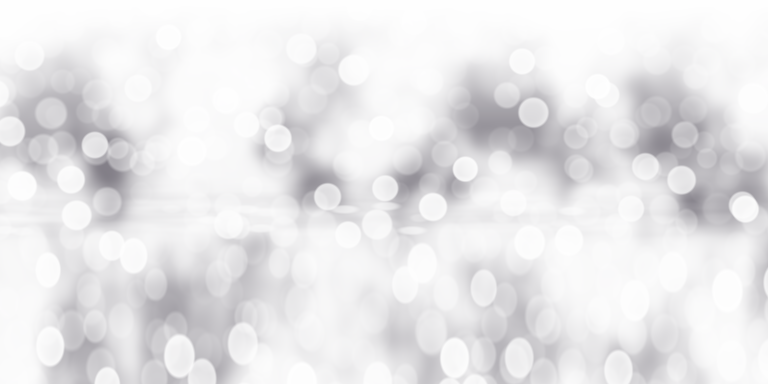
Give the GLSL for this background, as a Shadertoy shader.

```glsl
// Pale out-of-focus lights above and below a soft horizon line.
// Gradient noise gives grey shade; scattered discs, stretched into ovals
// below the horizon, each thin that shade until it reaches white.

const float HORIZON = 0.43;
const vec3 SHADE_TINT = vec3(1.0, 1.03, 0.96);

vec3 hash3(vec2 p, float seed) {
    vec3 q = fract(vec3(p.xyx + seed * 7.31) * vec3(0.1031, 0.1030, 0.0973));
    q += dot(q, q.yxz + 33.33);
    return fract((q.xxy + q.yzz) * q.zyx);
}

float gradientDot(vec2 cell, vec2 offset) {
    float angle = 6.2832 * hash3(cell, 3.0).x;
    return dot(vec2(cos(angle), sin(angle)), offset);
}

float gradientNoise(vec2 p) {
    vec2 i = floor(p), f = p - i;
    vec2 u = f * f * f * (f * (f * 6.0 - 15.0) + 10.0);
    vec2 e = vec2(1.0, 0.0);
    float low = mix(gradientDot(i, f), gradientDot(i + e, f - e), u.x);
    float high = mix(gradientDot(i + e.yx, f - e.yx), gradientDot(i + 1.0, f - 1.0), u.x);
    return mix(low, high, u.y);
}

float fbm(vec2 p) {
    float sum = 0.0, amplitude = 1.0;
    for (int octave = 0; octave < 3; octave++) {
        sum += amplitude * gradientNoise(p);
        p = p * 2.03 + 17.4;
        amplitude *= 0.45;
    }
    return sum;
}

// Filled oval with a soft edge and a slightly brighter rim
float lens(vec2 offset, vec2 radii, float softness) {
    float d = length(offset / radii);
    float rim = mix(0.88, 1.0, smoothstep(0.5, 0.95, d));
    return rim * (1.0 - smoothstep(1.0 - softness, 1.0 + 0.3 * softness, d));
}

// Fraction of shade left after one jittered grid of lights
float lightLayer(vec2 p, float cellSize, vec2 radiusRange, vec2 alphaRange,
                 float density, float softness, float seed) {
    float left = 1.0;
    vec2 home = floor(p / cellSize);
    for (int y = -1; y <= 1; y++)
    for (int x = -1; x <= 1; x++) {
        vec2 cell = home + vec2(x, y);
        vec3 place = hash3(cell, seed);
        vec3 look = hash3(cell, seed + 11.0);
        vec2 centre = (cell + place.xy) * cellSize;
        float stretch = mix(1.42, 1.0, smoothstep(HORIZON - 0.08, HORIZON + 0.04, centre.y));
        vec2 radii = mix(radiusRange.x, radiusRange.y, look.x) * vec2(1.0, stretch);
        float alpha = mix(alphaRange.x, alphaRange.y, look.y) * step(place.z, density);
        left *= 1.0 - alpha * lens(p - centre, radii, softness);
    }
    return left;
}

// Flat glints lying close to the horizon
float glints(vec2 p) {
    float left = 1.0;
    for (int i = 0; i < 14; i++) {
        vec3 h = hash3(vec2(i, 5.0), 2.0);
        vec2 centre = vec2(h.x * 2.0, HORIZON + 0.07 * (h.y - 0.5));
        vec2 radii = vec2(0.022 + 0.02 * h.z, 0.012);
        left *= 1.0 - (0.2 + 0.5 * h.z) * lens(p - centre, radii, 0.5);
    }
    return left;
}

// Blotchy grey that fades at the top and eases at the bottom
float baseShade(vec2 p) {
    float below = smoothstep(HORIZON + 0.05, HORIZON - 0.1, p.y);
    float blotch = fbm(vec2(p.x * 3.2, p.y * 3.0) + vec2(4.7, 1.3));
    float drips = fbm(vec2(p.x * 5.0, p.y * 1.6) + 9.1);
    float tone = smoothstep(-0.4, 0.45, mix(blotch, drips, 0.45 * below));
    float fade = (1.0 - smoothstep(0.56, 1.0, p.y)) * mix(0.68, 1.0, smoothstep(0.0, 0.35, p.y));
    float band = exp(-pow((p.y - HORIZON - 0.02) / 0.06, 2.0));
    float streak = 0.5 + fbm(vec2(p.x * 2.5, p.y * 22.0));
    return fade * (0.025 + 0.46 * pow(tone, 1.7) + 0.08 * band * streak);
}

void mainImage(out vec4 fragColor, in vec2 fragCoord) {
    vec2 p = fragCoord / iResolution.y;
    float shade = baseShade(p);

    // Wide haze, overlapping faint discs, then crisp bright ones
    shade *= lightLayer(p, 0.16, vec2(0.055, 0.09), vec2(0.0, 0.35), 0.8, 0.55, 1.0);
    shade *= lightLayer(p, 0.085, vec2(0.028, 0.042), vec2(0.03, 0.35), 0.8, 0.22, 2.0);
    shade *= lightLayer(p + 0.037, 0.093, vec2(0.032, 0.044), vec2(0.03, 0.45), 0.7, 0.2, 3.0);
    shade *= lightLayer(p + 0.061, 0.125, vec2(0.034, 0.042), vec2(0.65, 1.0), 0.48, 0.15, 4.0);
    shade *= glints(p);

    fragColor = vec4(vec3(0.996) - shade * SHADE_TINT, 1.0);
}
```
